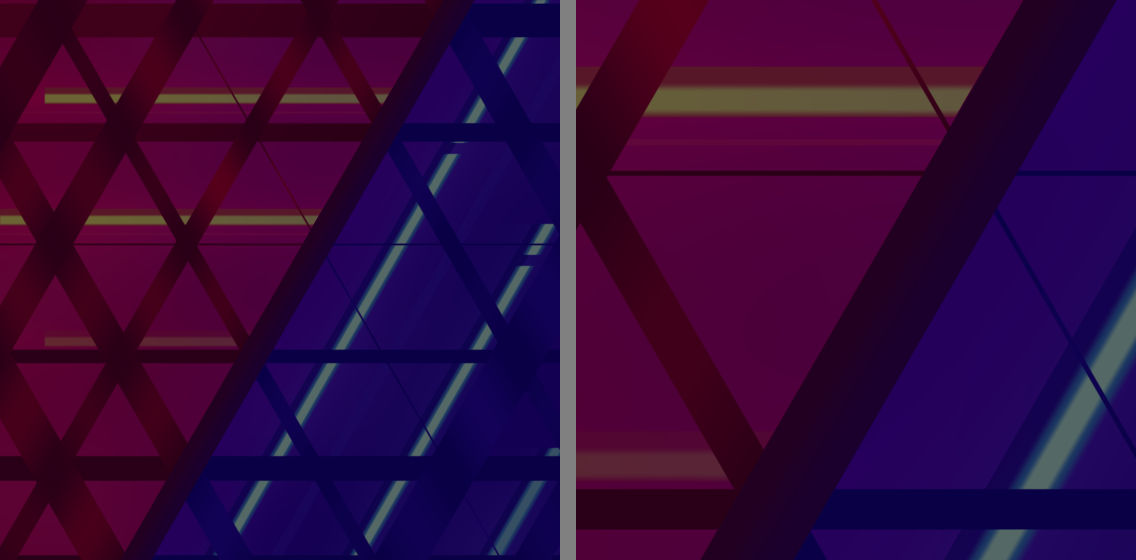
Left: the whole. Right: its middle third, enlarged.
Write a Shadertoy shader that draws this pattern.

```glsl
// Triangular lattice of dark beams in front of neon tubes, lit red on the left and blue on the right.

const float PI = 3.14159265;
const float SLOPE = 0.577;        // horizontal run per unit of height
const float PERP = 0.866;         // horizontal to perpendicular distance
const vec2 ORIGIN = vec2(0.0977, 0.974);
const float DIAG_STEP = 0.2357;
const float ROW_TOP = 0.9635;
const float ROW_STEP = 0.2;
const float MAIN = 3.0;           // rising beam that parts the two lights

// Half widths of the beams; a negative value leaves a gap.
const float RISING[7] = float[7](0.038, 0.029, 0.018, 0.024, -1.0, 0.043, 0.03);
const float FALLING[8] = float[8](0.02, 0.037, 0.027, 0.0135, 0.0015, 0.0155, 0.028, -1.0);
const float ROWS[6] = float[6](0.03, 0.0165, 0.0015, 0.012, 0.022, 0.045);

const float WARM_TOP = 0.824;
const float WARM_STEP = 0.217;
const float COOL_FIRST = 0.952;
const float COOL_STEP = 0.245;
const float TUBE = 0.0078;

const vec3 MAGENTA = vec3(0.35, 0.0, 0.19);
const vec3 PLUM = vec3(0.29, 0.0, 0.245);
const vec3 VIOLET = vec3(0.15, 0.0, 0.36);
const vec3 INDIGO = vec3(0.085, 0.005, 0.33);
const vec3 WARM_BEAM = vec3(0.16, 0.0, 0.09);
const vec3 WARM_SHEEN = vec3(0.37, 0.0, 0.11);
const vec3 COOL_BEAM = vec3(0.035, 0.0, 0.27);
const vec3 COOL_SHEEN = vec3(0.085, 0.01, 0.36);
const vec3 MAIN_BEAM = vec3(0.135, 0.0, 0.13);
const vec3 WARM_TUBE = vec3(0.42, 0.39, 0.2);
const vec3 COOL_TUBE = vec3(0.33, 0.41, 0.4);
const vec3 COOL_FRINGE = vec3(0.1, 0.21, 0.38);

float hash(vec2 p) { return fract(sin(dot(p, vec2(41.3, 289.1))) * 4375.5); }

float fill(float d) {
    float px = 1.0 / iResolution.y;
    return smoothstep(px, -px, d);
}

float haze(vec2 p) {
    return sin(p.x * 9.0 + 2.0 * sin(p.y * 5.0)) * 0.6 + sin(p.y * 17.0 - p.x * 6.0) * 0.4;
}

// Gloss that peaks midway between two crossings.
float sheen(float along, float id) {
    float s = sin(PI * along);
    return s * s * mix(0.25, 1.0, hash(vec2(id, floor(along))));
}

vec3 beamColor(float cool, float gloss) {
    return mix(mix(WARM_BEAM, WARM_SHEEN, gloss), mix(COOL_BEAM, COOL_SHEEN, gloss), cool);
}

vec3 warmSide(vec2 uv, float a) {
    vec3 col = mix(MAGENTA, PLUM, smoothstep(0.0, 0.6, uv.x)) + 0.012 * haze(uv);
    for (int i = 0; i < 3; i++) {
        float k = float(i);
        float d = uv.y - (WARM_TOP - k * WARM_STEP);
        float start = 0.08 * abs(k - 1.0);
        float power = i == 2 ? 0.35 : 1.0;
        float span = fill(start - uv.x) * fill((a - 2.88) * DIAG_STEP);
        col += power * vec3(0.075, 0.0, 0.015) * exp(-abs(d) * 22.0);
        // Housing, tube and the thin rail below.
        col = mix(col, vec3(0.33, 0.12, 0.13), 0.75 * power * span * fill(abs(d - 0.005) - 0.015));
        vec3 tube = mix(WARM_TUBE, vec3(0.37, 0.33, 0.25), smoothstep(0.1, 0.7, uv.x));
        col = mix(col, tube, power * span * smoothstep(TUBE + 0.003, TUBE - 0.003, abs(d)));
        col = mix(col, vec3(0.4, 0.06, 0.22), 0.5 * fill(abs(d + 0.025) - 0.0018));
    }
    return col;
}

vec3 coolSide(vec2 uv, float a, float run) {
    vec3 col = mix(VIOLET, INDIGO, smoothstep(3.0, 4.4, a)) + 0.01 * haze(uv);
    for (int i = 0; i < 3; i++) {
        float k = float(i);
        float offset = (run - COOL_FIRST - k * COOL_STEP) * PERP;
        float d = abs(offset);
        float span = fill(uv.y - 1.0 + 0.4 * k);
        float lit = span * (1.0 - fill(abs(uv.y - 0.735 + 0.2 * k) - 0.01));
        float power = i == 2 ? 0.5 : 1.0;
        col += span * vec3(0.01, 0.035, 0.03) * exp(-d * 30.0);
        // Faint conduit, dark housing, fringe and tube.
        col = mix(col, vec3(0.1, 0.035, 0.37), 0.6 * fill(abs(offset - 0.086) - 0.009));
        col = mix(col, COOL_BEAM, 0.6 * span * fill(abs(offset + 0.015) - 0.011));
        col = mix(col, COOL_FRINGE, lit * smoothstep(0.016, 0.009, d));
        col = mix(col, COOL_TUBE, power * lit * smoothstep(TUBE + 0.002, TUBE - 0.003, d));
    }
    return col;
}

void mainImage(out vec4 fragColor, in vec2 fragCoord) {
    vec2 uv = fragCoord / iResolution.y;

    // Lattice coordinates: whole numbers lie on beam centres.
    float shift = SLOPE * (ORIGIN.y - uv.y);
    float a = (uv.x + shift - ORIGIN.x) / DIAG_STEP;
    float b = (uv.x - shift - ORIGIN.x) / DIAG_STEP;
    float r = (ROW_TOP - uv.y) / ROW_STEP;
    float ia = clamp(round(a), 0.0, 6.0);
    float ib = clamp(round(b), -3.0, 4.0);
    float ir = clamp(round(r), 0.0, 5.0);

    float cool = smoothstep(MAIN - 0.05, MAIN + 0.05, a);
    vec3 col = mix(warmSide(uv, a), coolSide(uv, a, uv.x + shift), cool);

    // Beams, back to front.
    float rowGloss = 0.42 * smoothstep(3.0, 0.0, r) * smoothstep(3.4, 0.5, a);
    col = mix(col, beamColor(cool, rowGloss), fill(abs(r - ir) * ROW_STEP - ROWS[int(ir)]));
    float fallDist = abs(b - ib) * DIAG_STEP * PERP;
    col = mix(col, beamColor(cool, 0.75 * sheen(a, ib)), fill(fallDist - FALLING[int(ib) + 3]));
    float riseDist = abs(a - ia) * DIAG_STEP * PERP;
    col = mix(col, beamColor(cool, 0.85 * sheen(b, ia + 7.0)), fill(riseDist - RISING[int(ia)]));
    float mainDist = abs(a - MAIN) * DIAG_STEP * PERP;
    vec3 mainColor = MAIN_BEAM + vec3(-0.03, 0.0, 0.05) * smoothstep(-0.1, 0.1, a - MAIN);
    col = mix(col, mainColor, fill(mainDist - RISING[int(MAIN)]));

    fragColor = vec4(col, 1.0);
}
```
